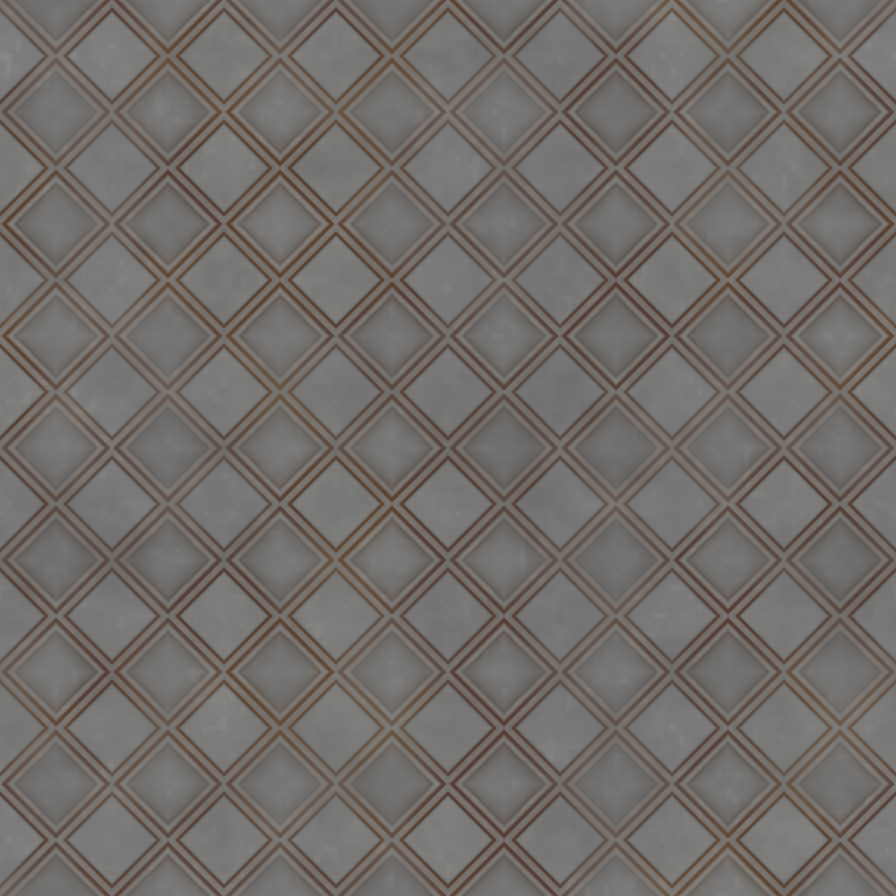
Give the GLSL for this pattern, as a Shadertoy shader.

```glsl
#define REPEATS 8.0
#define FACE_GREY vec3(0.472, 0.472, 0.470)
#define RIB_GREY vec3(0.475, 0.462, 0.450)
#define RUST_BROWN vec3(0.310, 0.222, 0.175)
#define RUST_OCHRE vec3(0.355, 0.250, 0.160)
#define RAISED_GROOVE 0.083
#define SUNK_GROOVE 0.037
#define GROOVE_WIDTH 0.026
#define SUNK_LEDGE 0.125
#define MOTTLE 0.075

float hash(vec2 p) {
    vec3 q = fract(vec3(p.xyx) * 0.1031);
    q += dot(q, q.yzx + 33.33);
    return fract((q.x + q.y) * q.z);
}

// Value noise that wraps after a whole number of cells
float wrapNoise(vec2 uv, float cells, float seed) {
    vec2 p = uv * cells;
    vec2 i = floor(p);
    vec2 f = fract(p);
    f = f * f * (3.0 - 2.0 * f);
    vec2 lo = mod(i, cells) + seed;
    vec2 hi = mod(i + 1.0, cells) + seed;
    return mix(mix(hash(lo), hash(vec2(hi.x, lo.y)), f.x),
               mix(hash(vec2(lo.x, hi.y)), hash(hi), f.x), f.y);
}

float wrapFbm(vec2 uv, float cells, float seed) {
    float sum = 0.0;
    float weight = 0.5;
    for (int octave = 0; octave < 4; octave++) {
        sum += weight * wrapNoise(uv, cells, seed);
        cells *= 2.0;
        seed += 17.0;
        weight *= 0.5;
    }
    return sum / 0.9375;
}

float softLine(float d, float center, float width) {
    float x = (d - center) / width;
    return exp(-x * x);
}

void mainImage(out vec4 fragColor, in vec2 fragCoord) {
    vec2 uv = fragCoord / iResolution.xy;

    // Diagonal lattice: cell index, distance to the cell border, tile kind
    vec2 p = uv * REPEATS;
    vec2 diag = vec2(p.x + p.y, p.x - p.y);
    vec2 cell = floor(diag);
    vec2 toBorder = 0.5 - abs(fract(diag) - 0.5);
    float d = min(toBorder.x, toBorder.y);
    bool sunk = mod(cell.x + cell.y, 2.0) < 0.5;
    vec2 center = mod(vec2(cell.x + cell.y + 1.0, cell.x - cell.y) * 0.5, REPEATS);
    float tileRandom = hash(center * 2.0 + 5.0);

    // Wear fields
    float broad = wrapFbm(uv, 5.0, 3.0);
    float cloud = wrapFbm(uv, 16.0, 41.0);
    float grain = wrapFbm(uv, 64.0, 83.0);
    float patches = wrapFbm(uv, 9.0, 127.0);
    float wear = smoothstep(0.15, 0.75, patches + 0.2 * (tileRandom - 0.5));
    vec3 rust = mix(RUST_BROWN, RUST_OCHRE, smoothstep(0.5, 0.75, broad));

    // Stone faces and the rib between them
    float rib = 1.0 - smoothstep(0.06, 0.10, d);
    float ledge = SUNK_LEDGE + 0.016 * (grain - 0.5);
    float inner = sunk ? smoothstep(ledge - 0.02, ledge + 0.02, d) : 0.0;
    vec3 color = mix(FACE_GREY, RIB_GREY, sunk ? 1.0 - inner : rib);
    color -= inner * mix(0.030, 0.012, smoothstep(0.15, 0.42, d));
    color += MOTTLE * (0.6 * (broad - 0.5) + 0.8 * (cloud - 0.5) + 0.5 * (grain - 0.5));
    color += 0.012 * (tileRandom - 0.5);
    color += 0.03 * smoothstep(0.76, 0.90, wrapNoise(uv, 96.0, 211.0)) * cloud;

    // Rust in the grooves, with a stain fading inward on sunken tiles
    float grooveAt = sunk ? SUNK_GROOVE : RAISED_GROOVE;
    float grooveWidth = GROOVE_WIDTH * (sunk ? 1.1 : 0.95);
    float groove = softLine(d, grooveAt, grooveWidth);
    float stain = inner * exp(-max(d - ledge, 0.0) / 0.055);
    float rustAmount = groove * mix(0.52, 0.98, wear);
    rustAmount = max(rustAmount, stain * mix(0.22, 0.58, wear) * (0.7 + 0.6 * grain));
    rustAmount = max(rustAmount, 0.12 * wear * rib);
    color = mix(color, rust, clamp(rustAmount, 0.0, 1.0));

    fragColor = vec4(clamp(color, 0.0, 1.0), 1.0);
}
```
